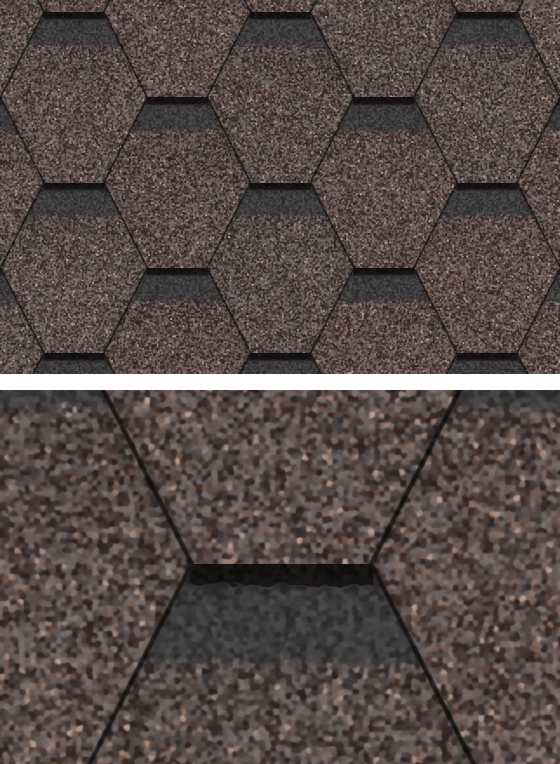
Top, the full canvas; bottom, a detail of the centre.
Write a Shadertoy shader that draws this texture.

```glsl
// Layout, in canvas heights
const vec2  PITCH       = vec2(0.2762, 0.4560); // column step, row step
const vec2  TILE_CENTER = vec2(0.7500, 0.7400);
const float EDGE_HALF   = 0.0800;  // half length of the flat tile edge
const float SEAM_HALF   = 0.0020;
const float LIP_DEPTH   = 0.0185;  // shadow under the overlapping tile
const float BAND_DEPTH  = 0.0900;  // end of the grey strip
const float GRAIN_CELLS = 215.0;   // granules per canvas height

// Colours
const vec3 BROWN       = vec3(0.338, 0.284, 0.270);
const vec3 GREY        = vec3(0.236, 0.231, 0.233);
const vec3 SHADOW      = vec3(0.080, 0.071, 0.065);
const vec3 SPECKLE     = vec3(0.240, 0.190, 0.150);
const vec3 WARM_SHIFT  = vec3(0.020, -0.004, -0.016);
const float BROWN_CONTRAST = 0.32;
const float GREY_CONTRAST  = 0.15;
const float GRAIN_SHARPNESS = 4.6;

vec3 hash3(vec2 p) {
    vec3 q = fract(p.xyx * vec3(0.1031, 0.1030, 0.0973));
    q += dot(q, q.yxz + 33.33);
    return fract((q.xxy + q.yzz) * q.zyx);
}

// Cellular granules with soft borders: x tone, y warmth, z speckle
vec3 granules(vec2 p) {
    vec2 cell = floor(p), local = p - cell;
    vec3 sum = vec3(0.0);
    float total = 0.0;
    for (int j = -1; j <= 1; j++)
    for (int i = -1; i <= 1; i++) {
        vec2 offset = vec2(i, j);
        vec3 rnd = hash3(cell + offset + 17.0);
        vec2 site = offset + 0.15 + 0.7 * hash3(cell + offset + 301.0).xy;
        vec2 d = site - local;
        float weight = exp(-GRAIN_SHARPNESS * dot(d, d));
        sum += weight * vec3(rnd.xy, smoothstep(0.90, 0.96, rnd.z));
        total += weight;
    }
    return sum / total;
}

// Slow tonal drift
float drift(vec2 p) {
    return 0.5 * sin(p.x * 7.1 + 2.0 * sin(p.y * 5.3))
         + 0.3 * sin(p.y * 17.0 - p.x * 11.0)
         + 0.2 * sin(p.x * 43.0 + 3.0 * sin(p.y * 31.0));
}

// Half width of a tile at height y above its centre
float halfWidth(float y) {
    return mix(PITCH.x - EDGE_HALF, EDGE_HALF, abs(y) * 2.0 / PITCH.y);
}

void mainImage(out vec4 fragColor, in vec2 fragCoord) {
    vec2 uv = fragCoord / iResolution.y;
    float pixel = 1.0 / iResolution.y;

    // Two staggered lattices; keep the tile that contains the point
    vec2 period = vec2(2.0 * PITCH.x, PITCH.y);
    vec2 tile = vec2(0.0), id = vec2(0.0);
    float inside = -1.0;
    for (int k = 0; k < 2; k++) {
        vec2 q = (uv - TILE_CENTER - float(k) * PITCH * vec2(1.0, 0.5)) / period;
        vec2 index = floor(q + 0.5);
        vec2 local = (q - index) * period;
        float margin = halfWidth(local.y) - abs(local.x);
        if (margin > inside) {
            inside = margin;
            tile = local;
            id = 2.0 * index + float(k);
        }
    }
    float slope = 2.0 * (PITCH.x - 2.0 * EDGE_HALF) / PITCH.y;
    float seam = inside / sqrt(1.0 + slope * slope);
    float depth = 0.5 * PITCH.y - tile.y;

    // Granulated surface
    vec3 grain = granules(uv * GRAIN_CELLS);
    float tone = grain.x - 0.5;
    vec3 tint = hash3(id + 60.0) - 0.5;
    vec3 brown = BROWN + BROWN_CONTRAST * tone + SPECKLE * grain.z
               + WARM_SHIFT * (2.0 * (grain.y - 0.5) + 0.5 * tint.x)
               + 0.008 * drift(uv) + 0.012 * tint.y;
    brown *= mix(0.96, 1.02, smoothstep(BAND_DEPTH, 0.25, depth));
    vec3 grey = GREY + GREY_CONTRAST * tone + 0.10 * SPECKLE * grain.z;

    // Grey strip with a ragged lower border
    float bandEdge = BAND_DEPTH + 0.012 * (grain.y - 0.5) + 0.002 * drift(uv * 3.0);
    float band = 1.0 - smoothstep(-0.005, 0.005, depth - bandEdge);
    vec3 color = mix(brown, grey, band);

    // Soft shade, then the dark lip and the seams
    color *= 1.0 - 0.25 * exp(-max(depth - LIP_DEPTH, 0.0) * 200.0);
    color *= 1.0 - 0.20 * exp(-seam * 260.0);
    float soft = max(pixel, 0.0012);
    float lipEdge = LIP_DEPTH + 0.008 * (grain.x - 0.5);
    float lip = 1.0 - smoothstep(-soft, soft, depth - lipEdge);
    lip *= 1.0 - smoothstep(-soft, soft, abs(tile.x) - EDGE_HALF - 0.002);
    float joint = 1.0 - smoothstep(-soft, soft, seam - SEAM_HALF);
    color = mix(color, SHADOW + 0.06 * tone, max(lip, 0.88 * joint));

    fragColor = vec4(clamp(color, 0.0, 1.0), 1.0);
}
```
